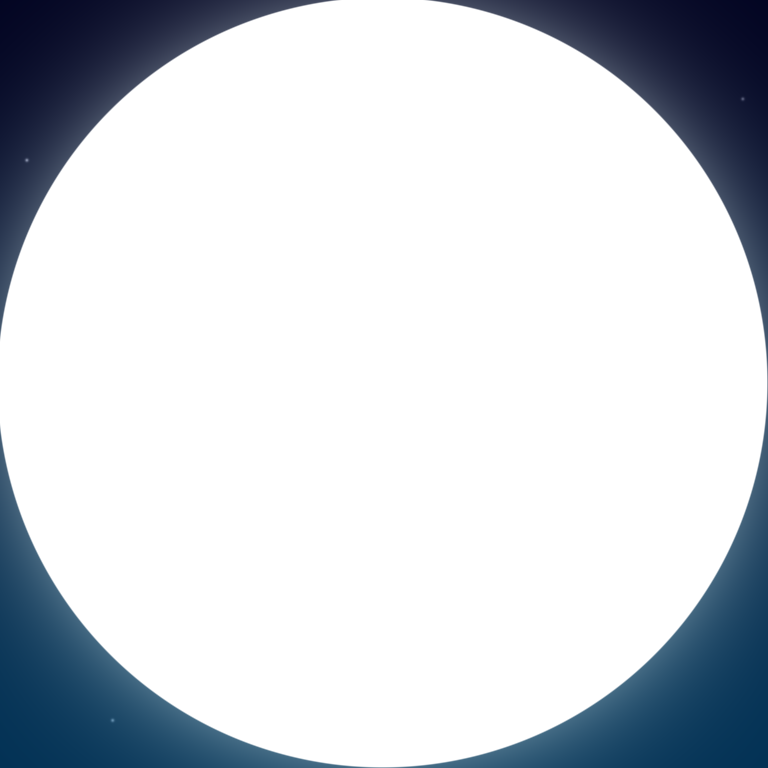
This background is drawn by a Shadertoy shader. Its source:

```glsl
// A huge white disc with a soft halo over a navy night sky with a few faint stars.

const vec3 SKY_TOP = vec3(0.0, 0.008, 0.125);
const vec3 SKY_BOTTOM = vec3(0.0, 0.185, 0.325);
const vec3 HALO_COLOR = vec3(0.92, 1.0, 1.0);
const vec3 DISC_COLOR = vec3(1.0);

const vec2 DISC_CENTER = vec2(0.498, 0.502);
const float DISC_RADIUS = 0.5013;
const float HALO_STRENGTH = 0.29;
const float HALO_WIDTH = 0.065;

const int STAR_COUNT = 4;
const float STAR_SIZE = 0.0022;
const float STAR_GLOW = 0.4;
const float STAR_START_ANGLE = 2.583;
const float STAR_ANGLE_STEP = 1.4556;
const float STAR_START_RADIUS = 0.546;
const float STAR_RADIUS_STEP = 0.017;
const float TWINKLE_STEP = 0.7854;

// Faint points along an opening spiral around the disc
float starLight(vec2 p) {
    float light = 0.0;
    for (int i = 0; i < STAR_COUNT; i++) {
        float n = float(i);
        float angle = STAR_START_ANGLE + n * STAR_ANGLE_STEP;
        float radius = STAR_START_RADIUS + n * STAR_RADIUS_STEP;
        vec2 offset = p - radius * vec2(cos(angle), sin(angle));
        float brightness = STAR_GLOW * abs(cos(n * TWINKLE_STEP));
        light += brightness * exp(-dot(offset, offset) / (STAR_SIZE * STAR_SIZE));
    }
    return light;
}

void mainImage(out vec4 fragColor, in vec2 fragCoord) {
    vec2 uv = (fragCoord - 0.5 * iResolution.xy) / iResolution.y + 0.5;
    vec2 p = uv - DISC_CENTER;
    float edge = length(p) - DISC_RADIUS;

    // Sky
    vec3 color = mix(SKY_BOTTOM, SKY_TOP, smoothstep(0.0, 1.0, uv.y));

    // Halo and stars
    float halo = HALO_STRENGTH * exp(-max(edge, 0.0) / HALO_WIDTH);
    color = mix(color, HALO_COLOR, halo);
    color += starLight(p);

    // Disc with a smoothed rim
    float pixel = 1.0 / iResolution.y;
    color = mix(color, DISC_COLOR, 1.0 - smoothstep(-pixel, pixel, edge));

    fragColor = vec4(clamp(color, 0.0, 1.0), 1.0);
}
```
